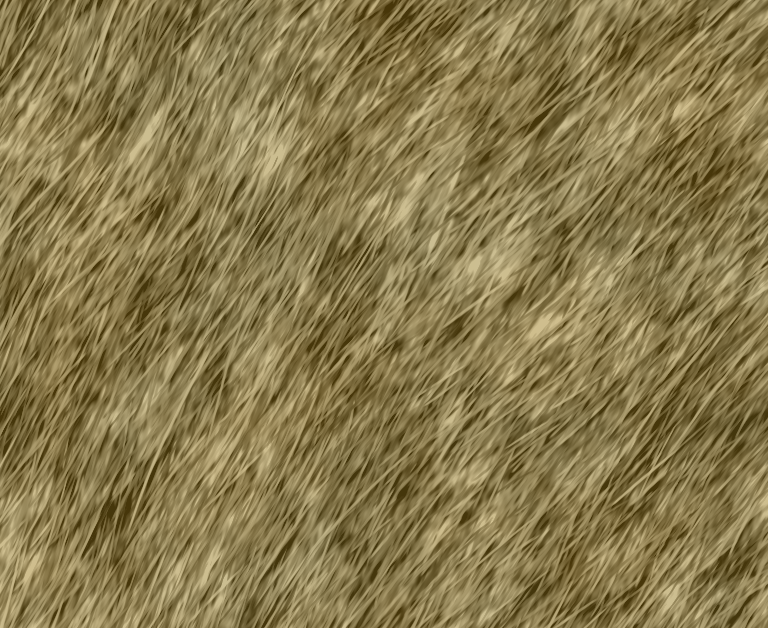
Write a WebGL 2 fragment shader that draws this texture.

```glsl
#version 300 es
precision highp float;
// Dry meadow grass: pale straw blades leaning over a tangled, shaded undergrowth.

#define LEAN 1.0           // mean blade angle, radians
#define SPREAD 0.42        // angle range between layers
#define BEND 0.15          // how far the lean flattens to the right
#define LAYERS 11
#define TANGLE_LAYERS 7    // short layers that form the undergrowth
#define SHORT_BLADE 0.07   // blade cell lengths, in canvas heights
#define LONG_BLADE 0.46
#define BLADE_WIDTH 0.0024 // half width
#define SHADOW 0.20
#define FIBRE 0.46         // strength of the fine grain over the tangle
#define DARK_STRAW vec3(0.32, 0.26, 0.09)
#define PALE_STRAW vec3(0.73, 0.67, 0.49)

uniform vec2 u_resolution;
out vec4 outColor;

vec4 hash4(vec3 p) {
    vec4 h = fract(p.xyzx * vec4(0.1031, 0.1030, 0.0973, 0.1099));
    h += dot(h, h.wzxy + 33.33);
    return fract((h.xxyz + h.yzzw) * h.zywx);
}

float cornerGradient(vec2 cell, vec2 offset) {
    float a = 6.28318 * hash4(vec3(cell, 7.0)).x;
    return dot(vec2(cos(a), sin(a)), offset);
}

float gradientNoise(vec2 p) {
    vec2 i = floor(p), f = p - i;
    vec2 s = f * f * f * (f * (f * 6.0 - 15.0) + 10.0);
    vec2 e = vec2(1.0, 0.0);
    float low = mix(cornerGradient(i, f), cornerGradient(i + e, f - e), s.x);
    float high = mix(cornerGradient(i + e.yx, f - e.yx), cornerGradient(i + 1.0, f - 1.0), s.x);
    return mix(low, high, s.y);
}

// Coordinates along and across the blades, gently curved over the field.
vec2 bladeFrame(vec2 p, float angle) {
    vec2 dir = vec2(cos(angle), sin(angle));
    vec2 c = p - vec2(0.6, 0.5);
    vec2 q = vec2(dot(c, dir), dot(c, vec2(-dir.y, dir.x)));
    q.y += BEND * c.x * q.x;
    return q;
}

// Streaky grain of three sizes, crossing at slightly different leans.
float fibres(vec2 p) {
    float coarse = gradientNoise(bladeFrame(p, LEAN + 0.06) * vec2(10.0, 29.0) + 11.0);
    float medium = gradientNoise(bladeFrame(p, LEAN - 0.16) * vec2(22.0, 68.0) + 37.0);
    float fine = gradientNoise(bladeFrame(p, LEAN + 0.20) * vec2(40.0, 130.0) + 71.0);
    return 0.55 * coarse + 0.55 * medium + 0.50 * fine;
}

// Lays one layer of scattered blades, with their shadows, over the tone.
float addBlades(float tone, vec2 p, float layer, float pixel) {
    float rank = layer / float(LAYERS - 1);
    float tall = smoothstep(0.55, 1.0, rank);
    float size = mix(SHORT_BLADE * (1.0 + 1.3 * rank), LONG_BLADE, tall * tall);
    vec2 cellSize = size * vec2(1.0, 0.17);
    float turn = (fract(layer * 0.618 + 0.3) - 0.5) * SPREAD;
    vec2 q = bladeFrame(p, LEAN + turn - 0.05 * tall) + layer * 0.137;
    vec2 home = floor(q / cellSize);

    for (int y = -1; y <= 1; y++)
    for (int x = -1; x <= 1; x++) {
        vec2 cell = home + vec2(x, y);
        vec4 place = hash4(vec3(cell, layer + 20.0));
        vec4 look = hash4(vec3(cell, layer + 60.0));
        if (look.x > mix(0.84, 0.55, tall)) continue;

        vec2 d = q - (cell + 0.2 + 0.6 * place.xy) * cellSize;
        float along = d.x / (size * mix(0.30, 0.65, look.y));
        if (abs(along) > 1.0) continue;
        float across = d.y - d.x * 0.30 * (place.z - 0.5)
                     - size * 0.03 * (place.w - 0.5) * along * along;

        // Slender body, fading towards both tips
        float taper = 1.0 - along * along;
        float width = BLADE_WIDTH * mix(0.65, 1.25, look.z) * (0.45 + 0.55 * taper);
        float fade = smoothstep(0.0, 0.5, taper);
        float body = fade * (1.0 - smoothstep(width * 0.3, width + 0.8 * pixel, abs(across)));
        float shade = fade * (1.0 - smoothstep(0.0, width * 2.2 + pixel, abs(across + width * 2.0)));
        float bladeTone = mix(0.14 + 0.92 * look.w, 0.72 + 0.46 * look.w, tall);
        float cover = mix(0.80, 0.45 + 0.5 * look.w, tall);
        tone -= SHADOW * shade * look.w;
        tone = mix(tone, bladeTone, cover * body);
    }
    return tone;
}

void main() {
    vec2 p = gl_FragCoord.xy / u_resolution.y;
    float pixel = 1.0 / u_resolution.y;
    vec2 sway = vec2(gradientNoise(p * 2.6 + 5.0), gradientNoise(p * 2.6 + 43.0));
    vec2 field = p + 0.025 * sway;

    // Undergrowth with broad shaded hollows
    float grain = fibres(field);
    float hollows = gradientNoise(bladeFrame(p, LEAN) * vec2(3.5, 7.0) + 19.0)
                  + 0.7 * gradientNoise(bladeFrame(p, LEAN - 0.1) * vec2(7.0, 16.0) + 53.0);
    float tone = 0.52 + 1.0 * grain + 0.35 * hollows;

    // Short tangled blades, softened by the grain
    for (int i = 0; i < TANGLE_LAYERS; i++)
        tone = addBlades(tone, field, float(i), pixel);
    tone += 0.06 + FIBRE * grain + 0.34 * hollows;

    // Long clear blades on top
    for (int i = TANGLE_LAYERS; i < LAYERS; i++)
        tone = addBlades(tone, field, float(i), pixel);
    tone = clamp(tone, -0.12, 1.18);

    // Straw ramp with faint olive and golden patches
    vec3 color = mix(DARK_STRAW, PALE_STRAW, tone);
    float hue = gradientNoise(p * 4.0 + 83.0) + 0.5 * gradientNoise(p * 17.0 + 29.0);
    color += hue * vec3(0.018, 0.0, -0.018);
    outColor = vec4(clamp(color, 0.0, 1.0), 1.0);
}
```
